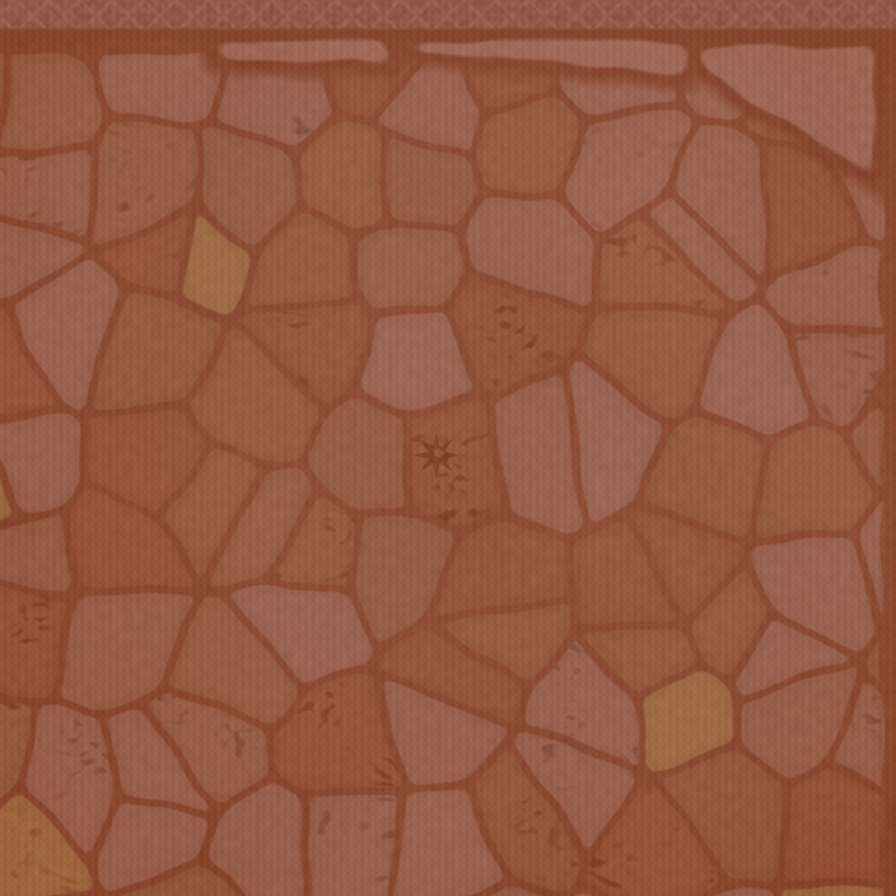
This texture is drawn by a WebGL 1 fragment shader. Its source:

```glsl
precision highp float;

uniform vec2 u_resolution;

const float TAU = 6.2831853;
const vec3 MORTAR = vec3(0.55, 0.3, 0.21);
const vec3 PINK = vec3(0.612, 0.4, 0.33);
const vec3 BROWN = vec3(0.592, 0.362, 0.262);
const vec3 TAN = vec3(0.63, 0.43, 0.285);
const vec3 RUST = vec3(0.595, 0.345, 0.25);

vec2 hash2(vec2 p) {
  vec3 q = fract(vec3(p.xyx) * vec3(0.1031, 0.1030, 0.0973));
  q += dot(q, q.yzx + 33.33);
  return fract((q.xx + q.yz) * q.zy);
}

float corner(vec2 cell, vec2 offset, vec2 f) {
  float angle = TAU * hash2(cell + offset).x;
  return dot(vec2(cos(angle), sin(angle)), f - offset);
}

float gradientNoise(vec2 p) {
  vec2 i = floor(p), f = fract(p);
  vec2 u = f * f * f * (f * (f * 6.0 - 15.0) + 10.0);
  float low = mix(corner(i, vec2(0.0), f), corner(i, vec2(1.0, 0.0), f), u.x);
  float high = mix(corner(i, vec2(0.0, 1.0), f), corner(i, vec2(1.0), f), u.x);
  return mix(low, high, u.y);
}

float smoothMin(float a, float b, float k) {
  float h = max(k - abs(a - b), 0.0) / k;
  return min(a, b) - h * h * k * 0.25;
}

float smoothMax(float a, float b, float k) {
  return -smoothMin(-a, -b, k);
}

vec2 seedPoint(vec2 cell) {
  return 0.5 + 0.94 * (hash2(cell + 17.0) - 0.5);
}

// Rounded Voronoi stones: x is the distance to the joint, yz the stone id
vec3 stones(vec2 p) {
  vec2 base = floor(p), f = fract(p);
  vec2 nearest = vec2(0.0), id = base;
  float best = 8.0;
  for (int y = -1; y <= 1; y++) {
    for (int x = -1; x <= 1; x++) {
      vec2 g = vec2(float(x), float(y));
      vec2 r = g + seedPoint(base + g) - f;
      if (dot(r, r) < best) {
        best = dot(r, r);
        nearest = r;
        id = base + g;
      }
    }
  }
  float edge = 2.0;
  for (int y = -2; y <= 2; y++) {
    for (int x = -2; x <= 2; x++) {
      vec2 g = vec2(float(x), float(y));
      vec2 r = g + seedPoint(base + g) - f;
      vec2 gap = r - nearest;
      if (dot(gap, gap) > 0.0001) {
        edge = smoothMin(edge, dot(0.5 * (nearest + r), normalize(gap)), 0.09);
      }
    }
  }
  return vec3(edge, id);
}

vec3 stoneColor(vec2 id) {
  vec2 h = hash2(id + 71.0);
  vec3 tone = mix(BROWN, PINK, smoothstep(0.1, 0.85, h.y));
  tone = mix(tone, RUST, step(h.x, 0.16));
  return mix(tone, TAN, step(0.89, h.x));
}

// Long slab with a sloping lower side
float slab(vec2 p, vec2 span, float top, vec2 low) {
  float slope = (low.y - low.x) / (span.y - span.x);
  float bottom = (low.x + slope * (p.x - span.x) - p.y) / sqrt(1.0 + slope * slope);
  float sides = max(span.x - p.x, p.x - span.y);
  return smoothMax(sides, smoothMax(p.y - top, bottom, 0.01), 0.018);
}

// Small rayed mark with a hollow centre
float rayedMark(vec2 p, float radius) {
  float d = length(p);
  float ray = abs(fract(atan(p.y, p.x) * 8.0 / TAU) - 0.5) * 2.0;
  float star = 1.0 - smoothstep(-0.002, 0.002, d - radius * mix(0.4, 1.0, ray * ray));
  return star * smoothstep(0.15, 0.3, length(p - radius * 0.12) / radius);
}

void main() {
  vec2 p = gl_FragCoord.xy / u_resolution;
  vec2 wobble = vec2(gradientNoise(p * 14.0), gradientNoise(p * 14.0 + 40.0));
  vec2 q = p + 0.009 * wobble;

  // Paving inside its frame
  vec3 cell = stones(q * 9.3 + 3.0);
  float joint = min(cell.x / 9.3, min(0.945 - q.y, 0.988 - q.x));
  float face = smoothstep(0.0025, 0.0062, joint);
  vec3 stone = stoneColor(cell.yz) - 0.012 * (1.0 - smoothstep(0.005, 0.02, joint));

  // Broken rough patches on a few stones
  float grain = gradientNoise(p * vec2(60.0, 95.0) + 2.0 * wobble);
  float patches = smoothstep(0.0, 0.3, gradientNoise(p * 17.0 + 8.0));
  float rough = step(0.7, hash2(cell.yz + 9.0).y);
  stone -= rough * patches * 0.07 * smoothstep(0.05, 0.4, grain);
  vec3 color = mix(MORTAR, stone, face);

  // Pale slabs under the border, set in dark joints
  float ledge = min(slab(q, vec2(0.245, 0.435), 0.954, vec2(0.934, 0.929)),
                    slab(q, vec2(0.46, 0.765), 0.955, vec2(0.944, 0.917)));
  ledge = min(ledge, slab(q, vec2(0.78, 0.975), 0.948, vec2(0.927, 0.805)));
  color = mix(MORTAR - 0.015, color, smoothstep(0.006, 0.028, ledge));
  color = mix(color, PINK + 0.015, 1.0 - smoothstep(-0.003, 0.003, ledge));

  color = mix(color, MORTAR - 0.06, 0.8 * rayedMark(p - vec2(0.487, 0.492), 0.025));

  // Warmer, deeper outskirts and faint mottling
  float outskirts = smoothstep(0.25, 0.85, length(p - vec2(0.58, 0.62)));
  color -= outskirts * vec3(0.02, 0.035, 0.042);
  color += 0.016 * gradientNoise(p * 6.0) + 0.025 * gradientNoise(p * 95.0);

  // Woven border with crossing diagonals
  vec2 diagonal = abs(fract(vec2(p.x + p.y, p.x - p.y) * 28.0) - 0.5);
  float lattice = 1.0 - smoothstep(0.03, 0.12, min(diagonal.x, diagonal.y));
  vec3 border = vec3(0.565, 0.345, 0.275) + 0.03 * lattice;
  border += 0.05 * gradientNoise(p * 130.0);
  float seam = 1.0 - smoothstep(0.002, 0.009, abs(p.y - 0.961));
  color = mix(color, MORTAR - 0.03, 0.8 * seam);
  color = mix(color, border, smoothstep(0.965, 0.971, p.y));

  // Fine cloth threads, strongest along the vertical
  vec2 thread = sin(p * TAU * 128.0);
  color += 0.012 * thread.x + 0.01 * thread.x * thread.y;
  gl_FragColor = vec4(color, 1.0);
}
```
